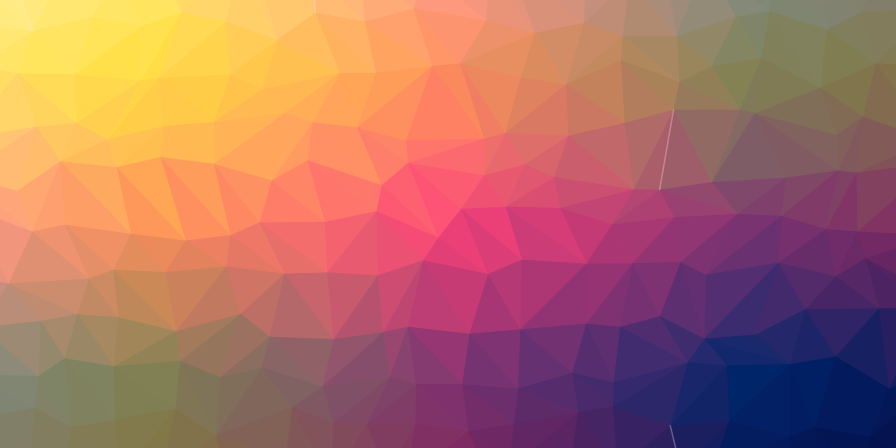
Give the GLSL for this background, as a Shadertoy shader.

```glsl
// Low-poly backdrop: a jittered grid of points is split into triangles, and each
// one is filled flat with the average of a palette read across and a palette
// read downward, both taken at the triangle's centre.

const vec2  GRID = vec2(18.0, 9.0);         // cells across and up the canvas
const vec2  JITTER = vec2(0.37, 0.35);      // largest vertex shift, in cells
const float SEAM_SHARE = 0.045;             // part of the edges left with a pale seam
const float SEAM_WIDTH = 0.003;             // half width of a seam, in cells
const float SEAM_OPACITY = 0.3;
const vec3  SEAM_COLOR = vec3(1.0, 0.9, 0.88);

const int STOPS = 7;
const vec3 PALETTE[STOPS] = vec3[STOPS](
    vec3(1.00, 0.92, 0.52),   // pale yellow
    vec3(1.00, 0.87, 0.24),   // yellow
    vec3(1.00, 0.62, 0.38),   // orange
    vec3(0.99, 0.26, 0.47),   // pink
    vec3(0.55, 0.20, 0.45),   // purple
    vec3(0.00, 0.15, 0.42),   // navy
    vec3(0.02, 0.07, 0.31)    // deep navy
);

vec2 hash2(vec2 p) {
    vec3 q = fract(p.xyx * vec3(0.1031, 0.1030, 0.0973));
    q += dot(q, q.yzx + 33.33);
    return fract((q.xx + q.yz) * q.zy);
}

float cross2(vec2 a, vec2 b) {
    return a.x * b.y - a.y * b.x;
}

vec3 paletteAt(float t) {
    float s = clamp(t, 0.0, 1.0) * float(STOPS - 1);
    int i = min(int(s), STOPS - 2);
    return mix(PALETTE[i], PALETTE[i + 1], s - float(i));
}

// Flat colour for a facet centred at c, in cells
vec3 facetColor(vec2 c) {
    vec2 uv = c / GRID;
    return 0.5 * (paletteAt(uv.x) + paletteAt(1.0 - uv.y));
}

vec2 gridVertex(vec2 id) {
    return id + 0.5 + JITTER * (2.0 * hash2(id + 17.0) - 1.0);
}

// Distance inside the edge from a to b, positive on its left
float edgeDistance(vec2 p, vec2 a, vec2 b) {
    return cross2(normalize(b - a), p - a);
}

float segmentDistance(vec2 p, vec2 a, vec2 b) {
    vec2 ab = b - a;
    return length(p - a - ab * clamp(dot(p - a, ab) / dot(ab, ab), 0.0, 1.0));
}

// Adds a counter-clockwise triangle: colour in rgb, coverage in a
void addTriangle(inout vec4 sum, vec2 p, vec2 a, vec2 b, vec2 c, float aa) {
    float d = min(edgeDistance(p, a, b), min(edgeDistance(p, b, c), edgeDistance(p, c, a)));
    float coverage = smoothstep(-aa, aa, d) + 1e-5;
    sum += coverage * vec4(facetColor((a + b + c) / 3.0), 1.0);
}

void mainImage(out vec4 fragColor, in vec2 fragCoord) {
    vec2 p = fragCoord / iResolution.xy * GRID;
    float aa = 0.6 * GRID.y / iResolution.y;
    vec2 home = floor(p - 0.5);
    vec4 sum = vec4(0.0);
    float seam = 0.0;

    for (int y = -1; y <= 1; y++)
    for (int x = -1; x <= 1; x++) {
        vec2 id = home + vec2(x, y);
        vec2 a = gridVertex(id);
        vec2 b = gridVertex(id + vec2(1.0, 0.0));
        vec2 c = gridVertex(id + vec2(1.0, 1.0));
        vec2 d = gridVertex(id + vec2(0.0, 1.0));

        // Split along the diagonal that avoids the thinnest triangle
        float splitAC = min(cross2(b - a, c - a), cross2(c - a, d - a));
        float splitBD = min(cross2(b - a, d - a), cross2(c - b, d - b));
        if (splitAC > splitBD) {
            addTriangle(sum, p, a, b, c, aa);
            addTriangle(sum, p, a, c, d, aa);
        } else {
            addTriangle(sum, p, a, b, d, aa);
            addTriangle(sum, p, b, c, d, aa);
        }

        // A few upright edges keep a hairline seam
        if (hash2(id + 71.0).x < SEAM_SHARE) {
            float dist = segmentDistance(p, a, d) - SEAM_WIDTH;
            seam = max(seam, 1.0 - smoothstep(0.0, 2.0 * aa, dist));
        }
    }

    vec3 color = mix(sum.rgb / sum.a, SEAM_COLOR, SEAM_OPACITY * seam);
    fragColor = vec4(color, 1.0);
}
```
